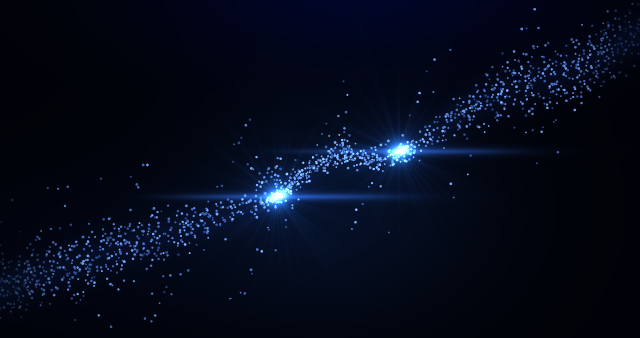
A Shadertoy shader for this background:

```glsl
// A diagonal stream of blue sparks crossing dark space, with two lens flares.
// Sparks live in jittered grid cells and are kept by a density field around
// a curved path; flares add cores, halos, horizontal streaks and faint rays.

float hash(vec2 p) {
    return fract(sin(dot(p, vec2(127.1, 311.7))) * 43758.5453);
}

// Height of the stream's centre line
float pathHeight(float x) {
    float bend = (x - 0.975) / 0.1;
    return 0.146 + 0.335 * x + 0.06 * exp(-bend * bend)
         + 0.08 * smoothstep(1.18, 1.44, x) + 0.035 * smoothstep(1.7, 1.9, x);
}

float blob(vec2 p, vec2 center, vec2 size) {
    vec2 q = (p - center) / size;
    return exp(-dot(q, q));
}

// Chance that a cell holds a spark
float sparkDensity(vec2 p) {
    float middle = smoothstep(0.7, 0.88, p.x) * (1.0 - smoothstep(1.15, 1.3, p.x));
    float width = 0.026 + 0.053 * (1.0 - smoothstep(0.25, 0.82, p.x))
                + 0.062 * smoothstep(1.15, 1.6, p.x);
    float offset = (p.y - pathHeight(p.x)) / width;
    float density = (0.33 + 0.5 * middle) * exp(-offset * offset);
    density += 0.25 * blob(p, vec2(0.81, 0.48), vec2(0.05, 0.05));
    density += 0.45 * blob(p, vec2(1.02, 0.57), vec2(0.025, 0.035));
    return density;
}

// One grid of sparks, looking at the neighbouring cells
vec3 sparkLayer(vec2 p, float seed, float pixel) {
    const float cellSize = 0.0125;
    vec2 shift = seed * vec2(0.0043, 0.0057);
    vec2 base = floor((p + shift) / cellSize);
    vec3 light = vec3(0.0);
    for (int j = -1; j <= 1; j++) {
        for (int i = -1; i <= 1; i++) {
            vec2 cell = base + vec2(i, j);
            vec2 id = cell + seed * 37.0;
            vec2 jitter = vec2(hash(id), hash(id + 5.3));
            vec2 center = (cell + jitter) * cellSize - shift;
            if (hash(id + 11.7) > sparkDensity(center)) continue;
            float tone = hash(id + 19.1);
            float radius = mix(0.0024, 0.0041, hash(id + 23.9));
            float d = length(p - center);
            float disc = 1.0 - smoothstep(radius - 0.6 * pixel, radius + 0.6 * pixel, d);
            float fade = mix(0.3, 1.0, smoothstep(0.0, 0.25, center.x))
                       * mix(1.0, 0.25, smoothstep(1.68, 1.88, center.x));
            float nearCenter = blob(center, vec2(1.0, 0.49), vec2(0.3, 0.25));
            vec3 tint = mix(vec3(0.22, 0.36, 0.72), vec3(0.55, 0.75, 1.0),
                            clamp(tone * 0.75 + nearCenter * 0.4, 0.0, 1.0));
            light = max(light, tint * disc * fade * (0.55 + 0.45 * tone));
        }
    }
    return light;
}

vec3 flare(vec2 p, vec2 center, float reach) {
    vec2 q = p - center;
    float r = length(q);
    // Core stretched along the stream
    vec2 along = vec2(0.92, 0.39);
    vec2 s = vec2(dot(q, along), dot(q, vec2(-along.y, along.x)));
    vec3 light = vec3(0.75, 0.95, 1.0) * blob(s, vec2(0.006, 0.0), vec2(0.028, 0.013));
    // Halos
    light += vec3(0.12, 0.38, 0.72) * exp(-r * r / 0.0012);
    light += vec3(0.06, 0.15, 0.32) * exp(-r / 0.05);
    // Horizontal streaks
    light += vec3(0.10, 0.21, 0.42) * exp(-abs(q.x) / (0.3 * reach))
           * exp(-q.y * q.y / 0.00006) * (1.0 - smoothstep(0.2, 0.48, abs(q.x)));
    light += vec3(0.03, 0.08, 0.18) * blob(q, vec2(0.1, 0.0), vec2(0.28 * reach, 0.016));
    // Rays
    float angle = atan(q.y, q.x);
    float rays = pow(0.5 + 0.5 * sin(angle * 13.0 + 2.0 * sin(angle * 5.0 + center.x * 9.0)), 8.0)
               + pow(0.5 + 0.5 * sin(angle * 22.0 + center.x * 20.0), 12.0);
    return light + vec3(0.025, 0.055, 0.11) * rays * exp(-r / 0.09);
}

void mainImage(out vec4 fragColor, in vec2 fragCoord) {
    vec2 p = fragCoord / iResolution.y;

    // Dark space with a blue top and a soft glow under the middle
    vec3 color = vec3(0.003, 0.009, 0.033);
    color += vec3(0.0, 0.012, 0.125) * blob(p, vec2(1.06, 1.05), vec2(0.6, 0.24));
    color += vec3(0.016, 0.048, 0.105) * blob(p, vec2(1.0, 0.38), vec2(0.42, 0.32));
    color += vec3(0.004, 0.012, 0.035) * blob(p, vec2(0.35, 0.25), vec2(0.5, 0.25));

    // Haze around the stream
    float haze = (p.y - pathHeight(p.x)) / 0.06;
    color += vec3(0.012, 0.03, 0.07) * exp(-haze * haze);

    // Sparks
    if (abs(p.y - pathHeight(p.x)) < 0.26) {
        vec3 sparks = vec3(0.0);
        for (int layer = 0; layer < 3; layer++) {
            sparks = max(sparks, sparkLayer(p, float(layer) + 1.0, 1.0 / iResolution.y));
        }
        color += sparks;
    }

    // Flares
    color += flare(p, vec2(0.819, 0.418), 1.0);
    color += flare(p, vec2(1.181, 0.552), 0.9);

    fragColor = vec4(clamp(color, 0.0, 1.0), 1.0);
}
```
